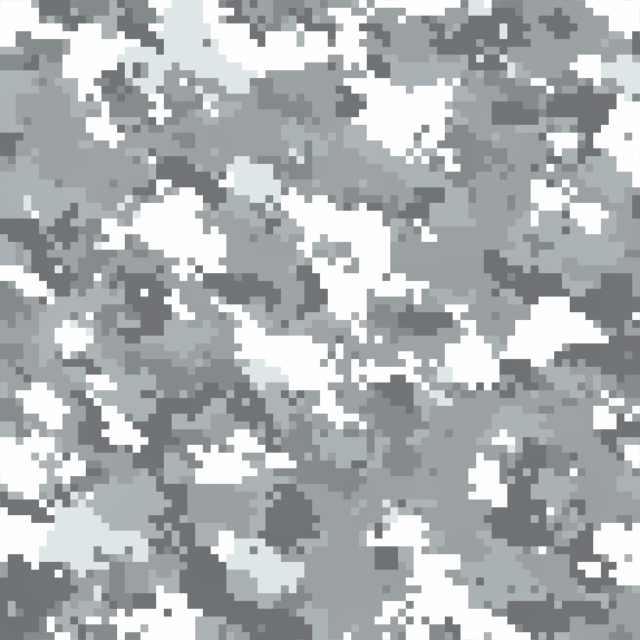
A WebGL 1 fragment shader for this pattern:

```glsl
precision highp float;
// Grey and white digital camouflage: a square grid whose cells take one flat
// tone each, picked by thresholding stacked layers of slanted value noise.
// Neighbouring cells are blended across one pixel to smooth their edges.

uniform vec2 u_resolution;

float hash(vec2 p) {
  return fract(sin(dot(p, vec2(127.1, 311.7))) * 43758.545);
}

float valueNoise(vec2 p) {
  vec2 i = floor(p);
  vec2 f = fract(p);
  f = f * f * (3.0 - 2.0 * f);
  float bottom = mix(hash(i), hash(i + vec2(1.0, 0.0)), f.x);
  float top = mix(hash(i + vec2(0.0, 1.0)), hash(i + vec2(1.0, 1.0)), f.x);
  return mix(bottom, top, f.y);
}

// Blobs stretched along a falling diagonal, with ragged per-cell borders.
float blobs(vec2 cell, float size, float seed) {
  vec2 slanted = vec2(dot(cell, vec2(0.92, -0.39)) / 1.4,
                      dot(cell, vec2(0.39, 0.92))) / size;
  float broad = valueNoise(slanted + seed * 17.3);
  float fine = valueNoise(slanted * 2.4 + seed * 31.7);
  float ragged = hash(cell + seed * 7.1) - 0.5;
  return 0.68 * broad + 0.32 * fine + 0.12 * ragged;
}

vec3 cellColor(vec2 cell) {
  vec3 midGrey = vec3(0.61, 0.63, 0.64);
  vec3 lightGrey = vec3(0.67, 0.70, 0.71);
  vec3 slate = vec3(0.52, 0.54, 0.55);
  vec3 darkGrey = vec3(0.44, 0.45, 0.46);
  vec3 pale = vec3(0.87, 0.90, 0.905);
  vec3 white = vec3(0.995);

  // Soft grey ground, then darker patches
  vec3 color = midGrey;
  if (blobs(cell, 4.6, 1.0) > 0.516) color = lightGrey;
  if (blobs(cell, 4.2, 2.0) > 0.670) color = slate;
  if (blobs(cell, 4.8, 3.0) > 0.637) color = darkGrey;
  color += 0.02 * (valueNoise(cell / 9.0 + 51.0) - 0.5);

  // White patches, a few of them tinted, and single stray cells
  if (blobs(cell, 4.4, 4.0) > 0.608) {
    color = valueNoise(cell / 8.0 + 83.0) > 0.74 ? pale : white;
  }
  float stray = hash(cell + 211.0);
  if (stray > 0.994) color = white;
  if (stray < 0.003) color = slate;
  return color;
}

void main() {
  float cellsPerUnit = 82.0;
  float unit = min(u_resolution.x, u_resolution.y);
  vec2 p = gl_FragCoord.xy / unit * cellsPerUnit - 0.5;
  vec2 cell = floor(p);

  // Blend weights step from one cell centre to the next at the shared border
  float pixel = cellsPerUnit / unit;
  vec2 blend = clamp((fract(p) - 0.5) / (1.2 * pixel) + 0.5, 0.0, 1.0);

  vec3 bottom = mix(cellColor(cell), cellColor(cell + vec2(1.0, 0.0)), blend.x);
  vec3 top = mix(cellColor(cell + vec2(0.0, 1.0)),
                 cellColor(cell + vec2(1.0, 1.0)), blend.x);
  gl_FragColor = vec4(mix(bottom, top, blend.y), 1.0);
}
```
